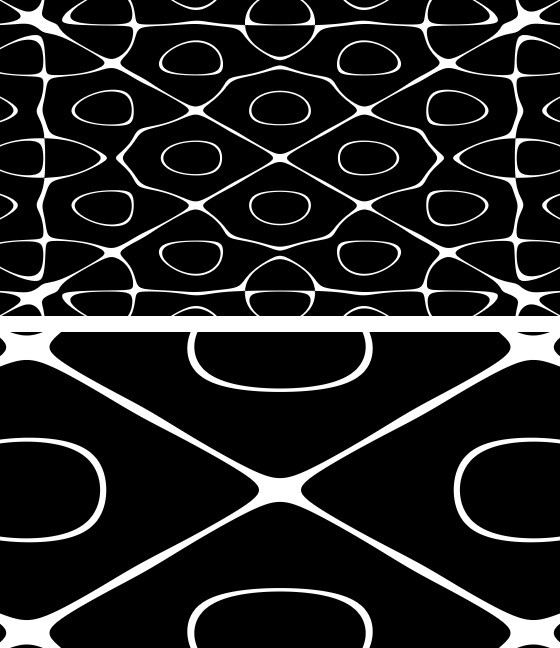
Top, the full canvas; bottom, a detail of the centre.
Give the GLSL for this pattern, as a WebGL 2 fragment shader.

```glsl
#version 300 es
precision highp float;
// Nodal lines of a vibrating plate (Chladni figure), white on black.
// Two standing waves with swapped axes are subtracted; the plate is
// white wherever the remaining amplitude stays below a threshold.

#define HALF_WAVES_A 13.0    // half waves across the canvas, first mode
#define HALF_WAVES_B 6.0     // half waves across the canvas, second mode
#define LINE_LEVEL 0.1       // largest amplitude that still counts as a line
#define PLATE_COLOR vec3(0.0)
#define LINE_COLOR vec3(1.0)

uniform vec2 u_resolution;
out vec4 fragColor;

const float PI = 3.14159265;

// Signed amplitude at p, with the plate spanning -0.5 to 0.5 on both axes
float plateAmplitude(vec2 p) {
    vec2 waveA = cos(HALF_WAVES_A * PI * p);
    vec2 waveB = cos(HALF_WAVES_B * PI * p);
    return waveA.x * waveB.y - waveB.x * waveA.y;
}

// Coverage of the nodal band, smoothed over one pixel
float nodalLine(float amplitude) {
    float slope = length(vec2(dFdx(amplitude), dFdy(amplitude)));
    float edgeDistance = (LINE_LEVEL - abs(amplitude)) / max(slope, 1e-4);
    return clamp(edgeDistance + 0.5, 0.0, 1.0);
}

void main() {
    // Each axis is scaled to the canvas, so the figure fills it
    vec2 p = gl_FragCoord.xy / u_resolution - 0.5;
    float line = nodalLine(plateAmplitude(p));
    fragColor = vec4(mix(PLATE_COLOR, LINE_COLOR, line), 1.0);
}
```
